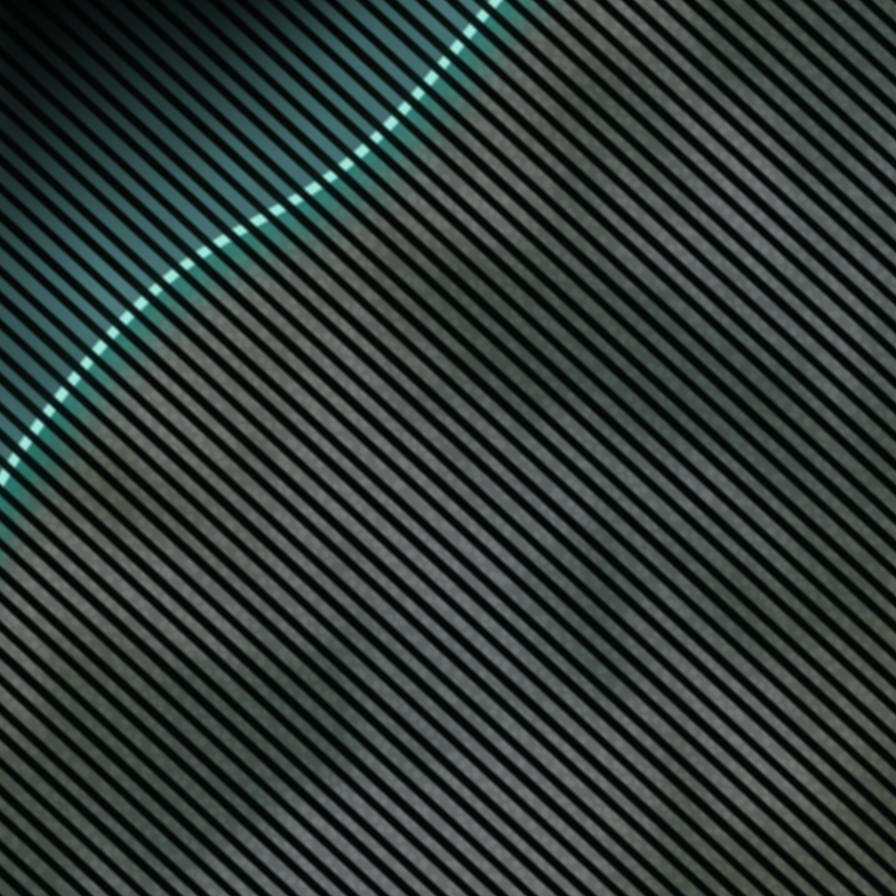
This pattern is drawn by a Shadertoy shader. Its source:

```glsl
// Fine diagonal grey stripes, crossed at the upper left by a glowing teal wave that fades to black.

const vec2 STRIPE_NORMAL = vec2(0.677, 0.736);
const float STRIPES_PER_UNIT = 44.5;
const float STRIPE_PHASE = -0.4;

const vec3 GAP = vec3(0.012, 0.028, 0.022);
const vec3 PALE_GREY = vec3(0.405, 0.42, 0.412);
const vec3 MOSS_GREY = vec3(0.27, 0.31, 0.275);
const vec3 TEAL = vec3(0.13, 0.50, 0.46);
const vec3 DUSK_TEAL = vec3(0.26, 0.42, 0.42);
const vec3 GLINT = vec3(0.62, 0.90, 0.85);

vec2 hash2(vec2 p) {
    vec3 q = fract(p.xyx * vec3(0.1031, 0.1030, 0.0973));
    q += dot(q, q.yzx + 33.33);
    return fract((q.xx + q.yz) * q.zy);
}

// Distance to the nearest jittered cell point
float cellular(vec2 p) {
    vec2 cell = floor(p), local = fract(p);
    float nearest = 2.0;
    for (int j = -1; j <= 1; j++)
        for (int i = -1; i <= 1; i++) {
            vec2 offset = vec2(i, j);
            nearest = min(nearest, length(offset + hash2(cell + offset) - local));
        }
    return nearest;
}

// Broad mottling from layered, turned sines, 0 to 1
float mottle(vec2 p) {
    float sum = 0.0, weight = 0.5;
    for (int i = 0; i < 4; i++) {
        sum += weight * sin(p.x + 1.3 * sin(p.y)) * cos(p.y + 0.7);
        p = mat2(1.4, 1.1, -1.1, 1.4) * p + 1.9;
        weight *= 0.6;
    }
    return clamp(0.5 + 0.6 * sum, 0.0, 1.0);
}

// Height of the wave, steepening at the left edge
float waveHeight(float x) {
    return 0.5 + 0.88 * x + 0.024 * sin(14.0 * (x - 0.065)) - 0.02 * exp(-x / 0.03);
}

// Signed distance to the wave, positive above
float waveDistance(vec2 p) {
    float h = 0.002;
    float slope = (waveHeight(p.x + h) - waveHeight(p.x - h)) / (2.0 * h);
    return (p.y - waveHeight(p.x)) * inversesqrt(1.0 + slope * slope);
}

// Stripe coverage with a slightly different gap width for each stripe
float stripes(float t, float pixel) {
    float ridge = abs(fract(t) - 0.5) * 2.0;
    float gap = 0.42 + 0.09 * sin(floor(t + 0.5) * 2.4);
    float soft = max(0.25, pixel);
    return smoothstep(gap - soft, gap + soft, ridge);
}

// Worn grey surface with faint specks
vec3 greySurface(vec2 p) {
    float patches = smoothstep(0.2, 0.75, mottle(p * 6.5 + vec2(0.4, 2.1)));
    vec3 color = mix(MOSS_GREY, PALE_GREY, patches);
    color += vec3(-0.008, 0.0, 0.014) * sin(5.0 * p.x - 4.0 * p.y);
    float specks = 1.0 - smoothstep(0.1, 0.6, cellular(p * 85.0));
    return color * (0.95 + 0.14 * specks);
}

void mainImage(out vec4 fragColor, in vec2 fragCoord) {
    vec2 p = fragCoord / iResolution.y;
    float pixel = 1.0 / iResolution.y;
    float t = dot(p, STRIPE_NORMAL) * STRIPES_PER_UNIT + STRIPE_PHASE;
    float coverage = stripes(t, STRIPES_PER_UNIT * pixel);
    float d = waveDistance(p);

    // Grey field with a teal glow below the wave
    vec3 below = mix(greySurface(p), TEAL, 0.8 * exp(-pow(max(-d, 0.0) / 0.045, 2.0)));

    // Teal dusk above the wave, black toward the corner
    float dusk = 1.0 - smoothstep(0.0, 0.34, d);
    vec3 above = DUSK_TEAL * dusk * (0.85 + 0.3 * mottle(p * 9.0));

    float soft = max(0.003, pixel);
    float side = smoothstep(-soft, soft, d);
    vec3 surface = mix(below, above, side);

    // Bright wave line, broken into dashes by the gaps
    float line = 1.0 - smoothstep(0.0055 - soft, 0.0055 + soft, abs(d));
    surface = mix(surface, GLINT, line);

    vec3 gapColor = mix(GAP, GAP * (0.4 + dusk), side) + TEAL * 0.12 * exp(-abs(d) / 0.025);
    fragColor = vec4(mix(gapColor, surface, coverage), 1.0);
}
```
